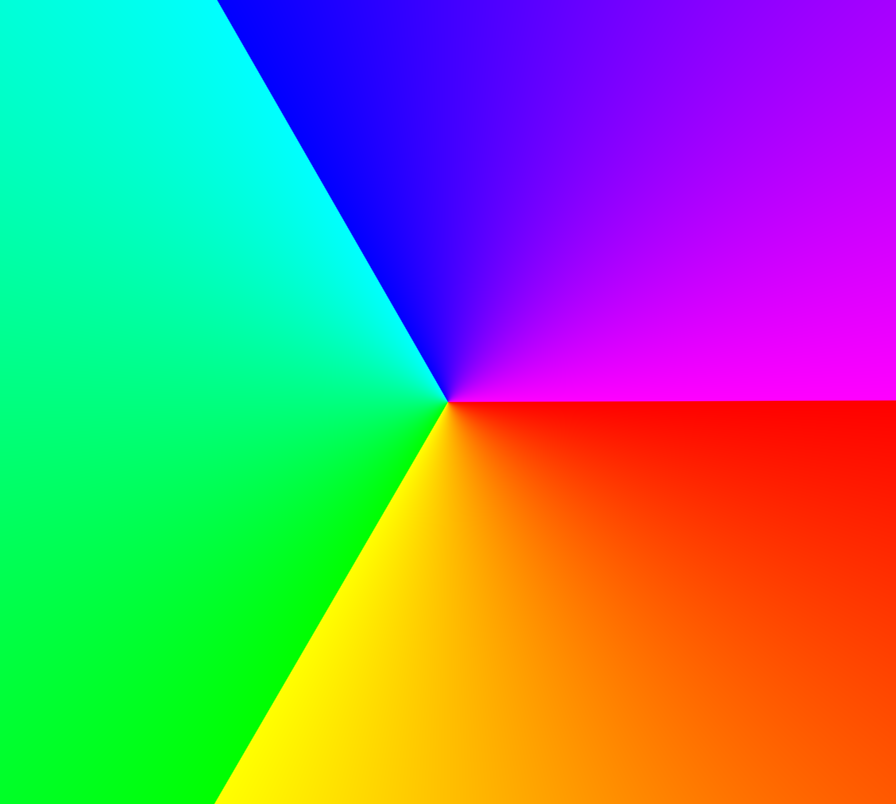
Reproduce this background procedurally as a Shadertoy shader.

```glsl
// Three vivid fan sectors meeting at the centre of the canvas.
// Each sector blends linearly by angle between two pure hues, and
// its straight seams are smoothed by their distance in canvas units.

const float PI = 3.14159265;
const vec2 CENTRE = vec2(0.5, 0.5);      // fraction of the canvas
const float SEAM_SOFTNESS = 1.3;         // seam width in output samples

// Seam directions in degrees, counterclockwise from the right.
const float SEAMS[4] = float[4](0.2, 119.87, 239.83, 360.2);

const vec3 MAGENTA = vec3(1.0, 0.0, 1.0);
const vec3 BLUE    = vec3(0.0, 0.0, 1.0);
const vec3 CYAN    = vec3(0.0, 1.0, 1.0);
const vec3 GREEN   = vec3(0.0, 1.0, 0.0);
const vec3 YELLOW  = vec3(1.0, 1.0, 0.0);
const vec3 RED     = vec3(1.0, 0.0, 0.0);

const vec3 SECTOR_START[3] = vec3[3](MAGENTA, CYAN, YELLOW);
const vec3 SECTOR_END[3]   = vec3[3](BLUE, GREEN, RED);

// Signed distance to a line through the origin, positive on its left.
float leftOf(vec2 p, float angle) {
    return cos(angle) * p.y - sin(angle) * p.x;
}

// Wraps an angle to the range -PI to PI.
float wrapAngle(float angle) {
    return mod(angle + PI, 2.0 * PI) - PI;
}

void mainImage(out vec4 fragColor, in vec2 fragCoord) {
    vec2 p = (fragCoord - CENTRE * iResolution.xy) / iResolution.y;
    float softness = SEAM_SOFTNESS / iResolution.y;
    float angle = dot(p, p) > 0.0 ? atan(p.y, p.x) : 0.0;

    vec3 colour = vec3(0.0);
    float total = 0.0;
    for (int i = 0; i < 3; i++) {
        float start = radians(SEAMS[i]);
        float end = radians(SEAMS[i + 1]);

        // Angular blend, held at the end colours beyond the sector.
        float fromMiddle = wrapAngle(angle - 0.5 * (start + end));
        float blend = clamp(fromMiddle / (end - start) + 0.5, 0.0, 1.0);

        // Coverage of the wedge between its two seams.
        float inside = min(leftOf(p, start), -leftOf(p, end));
        float coverage = clamp(0.5 + inside / softness, 0.0, 1.0);

        colour += coverage * mix(SECTOR_START[i], SECTOR_END[i], blend);
        total += coverage;
    }
    fragColor = vec4(colour / max(total, 0.001), 1.0);
}
```
